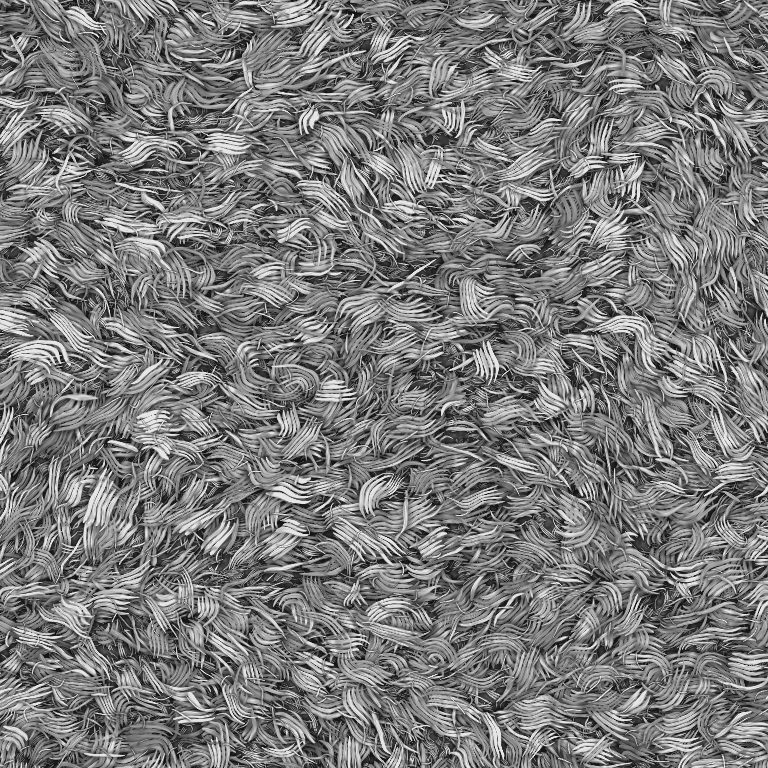
Reproduce this texture procedurally as a Shadertoy shader.

```glsl
// Shaggy grey carpet: bundles of curved, frayed fibres over fine curly fuzz.

const float TUFT_CELL = 0.049;      // spacing of the thick bundles
const float TUFT_WIDTH = 0.0054;    // width of one thick fibre
const float FUZZ_CELL = 0.020;      // spacing of the thin hairs
const float FUZZ_WIDTH = 0.0021;    // width of one thin hair
const int FUZZ_LAYERS = 5;
const int TUFT_LAYERS = 6;
const float GROUND_TONE = 0.10;
const float DARK_FIBRE = 0.50;
const float LIGHT_FIBRE = 0.98;
const float SHADOW = 0.42;
const float TONE_GAMMA = 0.70;      // below one lifts the middle tones
const float FLOW_SCALE = 6.5;       // swirls of the pile per canvas
const float FLOW_TILT = -0.20;      // mean direction, in radians
const float CURL_SHARE = 0.32;      // share of bundles that ignore the flow
const float WARP = 0.011;           // irregular bending of the fibres

vec4 hash4(vec2 p) {
    vec4 q = fract(p.xyxy * vec4(0.1031, 0.1030, 0.0973, 0.1099));
    q += dot(q, q.wzxy + 33.33);
    return fract((q.xxyz + q.yzzw) * q.zywx);
}

float hash1(vec2 p) {
    vec3 q = fract(p.xyx * 0.1031);
    q += dot(q, q.yzx + 33.33);
    return fract((q.x + q.y) * q.z);
}

float valueNoise(vec2 p) {
    vec2 i = floor(p), f = fract(p);
    f = f * f * (3.0 - 2.0 * f);
    return mix(mix(hash1(i), hash1(i + vec2(1, 0)), f.x),
               mix(hash1(i + vec2(0, 1)), hash1(i + vec2(1, 1)), f.x), f.y);
}

// Paints one bundle of parallel arcs, and its shadow, over the tone below.
float paintBundle(float below, vec2 p, vec2 root, vec2 id, float cell,
                  float width, float maxSide, float pixel) {
    vec4 a = hash4(id + 17.3);
    vec4 b = hash4(id + 71.9);
    bool curly = a.x < CURL_SHARE;

    // Direction follows the flow of the pile unless the bundle is curly
    float flow = valueNoise(root * FLOW_SCALE + 40.0) - 0.5;
    float angle = FLOW_TILT + 2.6 * flow + (a.y - 0.5) * 1.1;
    if (curly) angle = a.y * 6.2832;
    float facing = b.w < 0.5 ? -1.0 : 1.0;
    float ca = cos(angle), sa = sin(angle);
    vec2 q = vec2(ca * p.x + sa * p.y, ca * p.y - sa * p.x);
    q.y *= facing;

    // Arc coordinates: along and across the bundle
    float radius = cell * (curly ? mix(0.45, 1.1, a.z) : mix(0.9, 4.0, a.z * a.z));
    float halfLength = cell * (curly ? mix(0.45, 0.75, a.w) : mix(0.6, 0.92, a.w));
    vec2 fromCentre = q - vec2(0.0, radius);
    float along = atan(fromCentre.x, -fromCentre.y) * radius;
    float across = radius - length(fromCentre);
    float t = along / halfLength;
    if (abs(t) > 1.15) return below;
    float w = width * mix(0.75, 1.25, b.x) * (1.0 + mix(-0.1, 0.45, a.w) * t);
    float lane = across / w + 0.4 * sin(t * 3.0 + b.y * 6.2832);
    float side = floor(b.z * (maxSide + 1.0));

    // Soft shadow around the bundle
    float edge = abs(lane) - side - 0.3;
    float shade = (1.0 - smoothstep(0.0, 1.5, edge)) * (1.0 - smoothstep(0.7, 1.1, abs(t)));
    shade *= 1.0 - smoothstep(0.85, 1.0, length(p) / cell);
    float tone = below * (1.0 - SHADOW * shade);

    // One fibre of the bundle, frayed and tapered to its tip
    float strand = clamp(floor(lane + 0.5), -side, side);
    vec4 s = hash4(id + strand * 5.7 + 133.1);
    float d = lane - strand;
    float tip = t / mix(0.6, 1.0, s.x) + (s.y - 0.5) * 0.3;
    float taper = sqrt(max(0.0, 1.0 - tip * tip)) * (0.86 - 0.3 * tip);
    float streak = valueNoise(vec2(along / w * 0.9, d * 6.0) + s.xy * 60.0);
    float halfWidth = 0.5 * min(1.0, taper * 1.15) * mix(0.7, 1.0, s.z);
    halfWidth *= 0.78 + 0.4 * streak;
    float cover = clamp((halfWidth - abs(d)) * w / pixel + 0.5, 0.0, 1.0);
    cover *= smoothstep(0.0, 0.12, taper);
    if (cover <= 0.0) return tone;

    // Rounded shading, lit from above, with streaks along the fibre
    float patches = valueNoise(root * 11.0 + 90.0) - 0.5;
    float fibre = mix(DARK_FIBRE, LIGHT_FIBRE, b.y) + 0.10 * patches;
    fibre *= mix(0.74, 1.16, s.w) * (0.97 + 0.13 * tip);
    fibre *= 1.0 - 1.3 * d * d + 0.3 * d * facing * ca;
    fibre *= 0.76 + 0.46 * streak;
    return mix(tone, fibre, cover);
}

// Scatters bundles on a jittered grid and paints them in a fixed order.
float paintLayer(float tone, vec2 uv, float cell, float width,
                 float maxSide, float density, float seed, float pixel) {
    vec2 bend = vec2(valueNoise(uv * 38.0 + seed * 7.0), valueNoise(uv * 38.0 - seed * 9.0));
    uv += WARP * (bend - 0.5);
    vec2 offset = hash4(vec2(seed, seed * 3.1)).xy;
    vec2 home = floor(uv / cell + offset);
    for (int j = -1; j <= 1; j++) {
        for (int i = -1; i <= 1; i++) {
            vec2 id = home + vec2(i, j);
            vec4 h = hash4(id + seed * 37.7);
            vec2 root = (id + h.xy - offset) * cell;
            vec2 p = uv - root;
            if (h.z > density || dot(p, p) > cell * cell) continue;
            tone = paintBundle(tone, p, root, id + seed * 91.3, cell, width, maxSide, pixel);
        }
    }
    return tone;
}

void mainImage(out vec4 fragColor, in vec2 fragCoord) {
    vec2 uv = fragCoord / iResolution.y;
    float pixel = 1.0 / iResolution.y;
    float tone = GROUND_TONE + 0.14 * valueNoise(uv * 240.0);

    // Fine fuzz, then thick bundles, then a few loose hairs on top
    for (int k = 0; k < FUZZ_LAYERS; k++)
        tone = paintLayer(tone, uv, FUZZ_CELL, FUZZ_WIDTH, 1.0, 0.9, float(k) + 1.0, pixel);
    for (int k = 0; k < TUFT_LAYERS; k++)
        tone = paintLayer(tone, uv, TUFT_CELL, TUFT_WIDTH, 2.0, 0.85, float(k) + 11.0, pixel);
    tone = paintLayer(tone, uv, FUZZ_CELL, FUZZ_WIDTH, 0.0, 0.5, 23.0, pixel);

    tone = pow(max(tone, 0.0), TONE_GAMMA);
    fragColor = vec4(vec3(clamp(tone, 0.08, 0.90)), 1.0);
}
```
